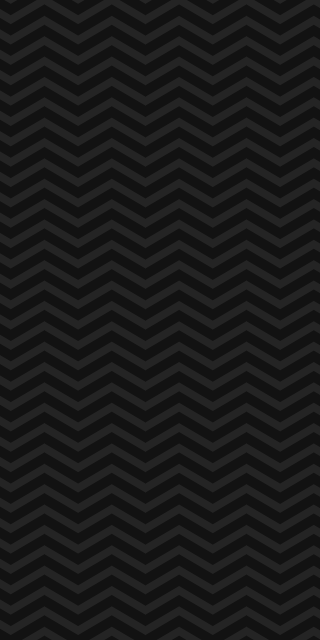
This pattern is drawn by a WebGL 2 fragment shader. Its source:

```glsl
#version 300 es
precision highp float;
// Draws horizontal charcoal chevron stripes on a near-black ground.

uniform vec2 u_resolution;
out vec4 fragColor;

const vec3 GROUND_COLOR = vec3(0.07);
const vec3 STRIPE_COLOR = vec3(0.14);

const vec2 REPEATS = vec2(4.752, 31.43);     // zigzags across, stripes down
const vec2 FIRST_PEAK = vec2(0.66, 0.777);   // phase, in repeats from the top left
const float ZIGZAG_DEPTH = 0.97;             // peak to valley, in stripe repeats
const float STRIPE_SHARE = 0.44;             // stripe thickness, in stripe repeats

// Distance to the nearest whole number, from 0 to 0.5.
float triangleWave(float x) {
    return abs(fract(x + 0.5) - 0.5);
}

// Signed distance to a repeating band that starts at each whole number.
float bandDistance(float x, float thickness) {
    return triangleWave(x - 0.5 * thickness) - 0.5 * thickness;
}

// Stripe coordinate, growing downwards and folded into a zigzag.
float chevronCoordinate(vec2 uv, vec2 repeats, vec2 phase, float depth) {
    vec2 cell = vec2(uv.x, 1.0 - uv.y) * repeats - phase;
    return cell.y - 2.0 * depth * triangleWave(cell.x);
}

// Change of the stripe coordinate over one pixel.
float chevronPixelWidth(vec2 resolution, vec2 repeats, float depth) {
    return length(vec2(2.0 * depth, 1.0) * repeats / resolution);
}

void main() {
    vec2 uv = gl_FragCoord.xy / u_resolution;

    // Folded stripes
    float row = chevronCoordinate(uv, REPEATS, FIRST_PEAK, ZIGZAG_DEPTH);
    float edge = bandDistance(row, STRIPE_SHARE);

    // Smooth edges
    float blur = 0.6 * chevronPixelWidth(u_resolution, REPEATS, ZIGZAG_DEPTH);
    float stripe = 1.0 - smoothstep(-blur, blur, edge);

    fragColor = vec4(mix(GROUND_COLOR, STRIPE_COLOR, stripe), 1.0);
}
```
